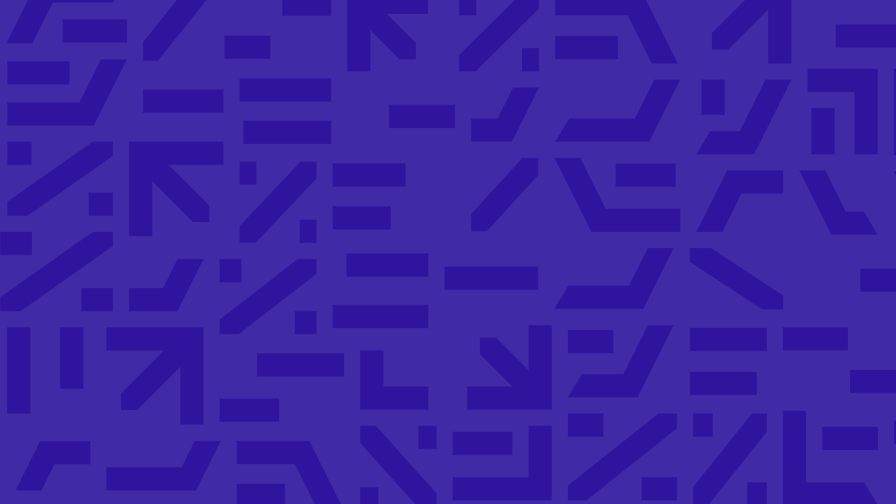
Reproduce this pattern procedurally as a Shadertoy shader.

```glsl
// Scattered dark strokes on violet: bars, corners, bent strokes, diagonals, arrows.
// The canvas is split into interlocking rectangles of random size, and each one
// is filled with a randomly chosen, randomly mirrored glyph of constant stroke width.

const float STROKE = 0.046;
const float GAP = 0.032;

float hash(vec2 p) {
    return fract(sin(dot(p, vec2(127.1, 311.7))) * 43758.5453);
}

float box(vec2 q, vec2 lo, vec2 hi) {
    vec2 d = max(lo - q, q - hi);
    return max(d.x, d.y);
}

// Parallel bars of random length along the longer side of an area
float barStack(vec2 q, vec2 size, vec2 seed) {
    if (size.y > size.x) { q = q.yx; size = size.yx; }
    float count = floor((size.y + GAP) / (STROKE + GAP));
    if (count < 1.0) return 1.0;
    float pitch = (size.y + GAP) / count;
    float i = clamp(floor((q.y + 0.5 * GAP) / pitch), 0.0, count - 1.0);
    float len = min(size.x, mix(0.09, 0.22, hash(seed + i * 3.7)));
    float start = (size.x - len) * step(0.5, hash(seed + i * 5.3 + 1.9));
    float middle = (i + 0.5) * pitch - 0.5 * GAP;
    return box(q, vec2(start, middle - 0.5 * STROKE),
                  vec2(start + len, middle + 0.5 * STROKE));
}

// Corner with a leg that leans outward by lean; bars fill the inner room
float corner(vec2 q, vec2 size, float lean, vec2 seed) {
    float slant = sqrt(1.0 + lean * lean);
    float outer = (lean * (size.y - q.y) - q.x) / slant;
    float leg = max(-outer - STROKE, q.y - size.y);
    float cut = 0.6 * step(0.5, hash(seed + 8.1));
    float end = (q.x + cut * q.y - size.x) / sqrt(1.0 + cut * cut);
    float d = max(max(outer, -q.y), min(leg, max(q.y - STROKE, end)));
    vec2 room = vec2(0.0, STROKE + GAP);
    room.x = lean * max(size.y - room.y, 0.0) + room.y * slant;
    if (min(size.x - room.x, size.y - room.y) > 0.0)
        d = min(d, barStack(q - room, size - room, seed));
    return d;
}

// Band from corner to corner, with a short bar in each free corner
float diagonal(vec2 q, vec2 size) {
    float len = length(size);
    float band = abs(q.x * size.y - q.y * size.x) / len - 0.5 * STROKE;
    float d = max(band, box(q, vec2(0.0), size));
    float bar = size.x - ((0.5 * STROKE + GAP) * len + STROKE * size.x) / size.y;
    if (bar > 0.03) {
        vec2 lo = vec2(size.x - min(bar, 0.12), 0.0);
        vec2 hi = vec2(size.x, STROKE);
        d = min(d, min(box(q, lo, hi), box(size - q, lo, hi)));
    }
    return d;
}

// Arrow head in the corner with a diagonal shaft, bars beside it
float arrow(vec2 q, vec2 size, vec2 seed) {
    float side = min(size.x, size.y);
    float d = min(box(q, vec2(0.0), vec2(side, STROKE)),
                  box(q, vec2(0.0), vec2(STROKE, side)));
    float shaft = abs(q.x - q.y) * 0.7071 - 0.5 * STROKE;
    d = min(d, max(shaft, box(q, vec2(0.0), vec2(0.85 * side))));
    float next = side + GAP;
    if (size.x > next)
        d = min(d, barStack(q - vec2(next, 0.0), size - vec2(next, 0.0), seed));
    return d;
}

// Random glyph that fits the given rectangle
float glyph(vec2 q, vec2 size, vec2 seed) {
    vec2 mirror = step(0.5, vec2(hash(seed + 2.3), hash(seed + 4.7)));
    q = mix(q, size - q, mirror);
    float kind = hash(seed + 6.1);
    float ratio = size.x / size.y;
    if (kind < 0.18) return barStack(q, size, seed);
    if (kind < 0.45 && ratio > 0.6 && ratio < 1.7) return diagonal(q, size);
    if (kind > 0.65 && min(size.x, size.y) > 0.15) return arrow(q, size, seed);
    float lean = ratio > 1.1 && hash(seed + 9.4) < 0.6 ? 0.5 : 0.0;
    return corner(q, size, lean, seed);
}

// Random shift of the dividing line through a lattice vertex
float shift(vec2 vertex) {
    return 0.4 * (hash(vertex + 17.3) - 0.5);
}

void mainImage(out vec4 fragColor, in vec2 fragCoord) {
    vec2 p = fragCoord / iResolution.y;
    vec2 cell = vec2(0.225, 0.175);
    vec2 home = floor(p / cell);
    float d = 1.0;

    // Dividing lines alternate between vertical and horizontal at the vertices
    for (int y = -1; y <= 1; y++)
    for (int x = -1; x <= 1; x++) {
        vec2 id = home + vec2(x, y);
        float a = shift(id), b = shift(id + vec2(1, 0));
        float c = shift(id + vec2(0, 1)), e = shift(id + 1.0);
        bool even = mod(id.x + id.y, 2.0) < 0.5;
        vec2 lo = (id + (even ? vec2(a, b) : vec2(c, a))) * cell + 0.5 * GAP;
        vec2 hi = (id + 1.0 + (even ? vec2(e, c) : vec2(b, e))) * cell - 0.5 * GAP;
        d = min(d, glyph(p - lo, hi - lo, id));
    }

    float soft = 0.7 / iResolution.y;
    vec3 violet = vec3(0.26, 0.16, 0.65);
    vec3 indigo = vec3(0.19, 0.08, 0.62);
    fragColor = vec4(mix(indigo, violet, smoothstep(-soft, soft, d)), 1.0);
}
```
